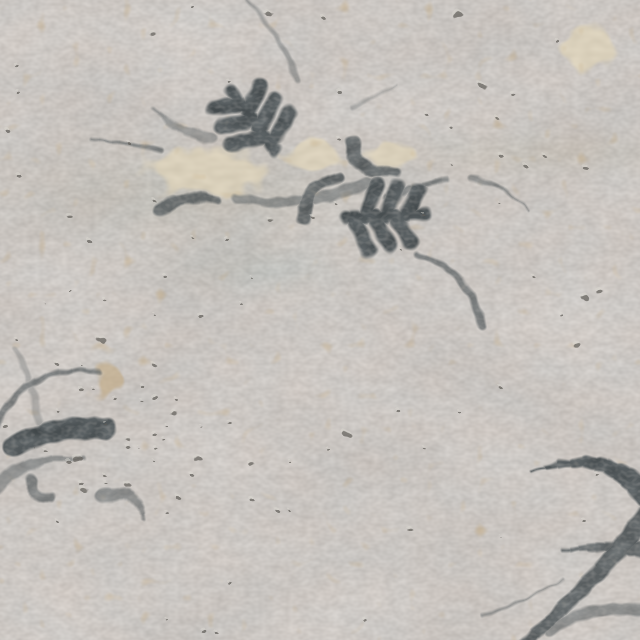
A Shadertoy shader for this texture:

```glsl
// Weathered pale plaster with faded ink sprigs, curved blades and cream patches.
// Gradient noise makes the ground; tapered Bezier strokes make the painting,
// and hashed cells scatter small chips with lit rims.

vec2 pen;         // wobbled canvas position
float ink = 0.0;  // coverage painted so far

vec2 hash2(vec2 p) {
  vec3 q = fract(p.xyx * vec3(.1031, .1030, .0973));
  q += dot(q, q.yzx + 33.33);
  return fract((q.xx + q.yz) * q.zy);
}

float corner(vec2 cell, vec2 offset, vec2 f) {
  float a = 6.2832 * hash2(cell + offset).x;
  return dot(vec2(cos(a), sin(a)), f - offset);
}

float gradientNoise(vec2 p) {
  vec2 i = floor(p), f = p - i;
  vec2 u = f * f * f * (f * (f * 6. - 15.) + 10.);
  return mix(mix(corner(i, vec2(0, 0), f), corner(i, vec2(1, 0), f), u.x),
             mix(corner(i, vec2(0, 1), f), corner(i, vec2(1, 1), f), u.x), u.y);
}

float segment(vec2 p, vec2 a, vec2 b) {
  vec2 d = b - a;
  return length(p - a - d * clamp(dot(p - a, d) / dot(d, d), 0., 1.));
}

// Quadratic curve whose half width runs from w.x to w.y
void blade(float strength, vec2 a, vec2 b, vec2 c, vec2 w) {
  float d = 1.;
  vec2 last = a;
  for (int i = 1; i <= 10; i++) {
    float t = float(i) / 10.;
    vec2 next = mix(mix(a, b, t), mix(b, c, t), t);
    d = min(d, segment(pen, last, next) - mix(w.x, w.y, t));
    last = next;
  }
  ink = max(ink, strength * smoothstep(.003, -.003, d));
}

// Stem with rounded lobes on alternating sides
void sprig(vec2 base, vec2 tip) {
  vec2 dir = normalize(tip - base), side = vec2(-dir.y, dir.x);
  float d = segment(pen, base, tip) - .009;
  for (int i = 0; i < 6; i++) {
    float k = float(i), flip = mod(k, 2.) * 2. - 1.;
    vec2 root = mix(base, tip, .1 + .13 * k);
    vec2 end = root + dir * .022 + side * flip * (.053 - .003 * k);
    d = min(d, segment(pen, root, end) - .0115);
  }
  ink = max(ink, smoothstep(.004, -.004, d));
}

float cluster(vec2 p, vec2 center, vec2 size) {
  vec2 d = (p - center) / size;
  return exp(-dot(d, d));
}

// Slanted chips, one at most per cell
float chips(vec2 p, float cells, float rate) {
  vec2 id = floor(p * cells), h = hash2(id + cells), k = hash2(id + 71.);
  vec2 d = fract(p * cells) - .5 - (hash2(id + 19.) - .5) * .45;
  float a = .9 * k.x - .5, r = mix(.08, .22, k.y);
  d = vec2(d.x * cos(a) + d.y * sin(a), (d.y * cos(a) - d.x * sin(a)) * 1.8);
  float rough = .12 * gradientNoise(p * 150.);
  return step(h.x, rate) * smoothstep(r + .05, r - .05, length(d) + rough);
}

void mainImage(out vec4 fragColor, in vec2 fragCoord) {
  vec2 uv = fragCoord / iResolution.xy;
  float grain = gradientNoise(uv * vec2(45, 85));
  float fine = gradientNoise(uv * vec2(115, 170) + 40.);
  float rough = gradientNoise(uv * 38. + 7.);

  // Plaster ground with stained bands
  vec3 color = vec3(.795, .777, .76) + .042 * grain + .04 * fine;
  color += .035 * gradientNoise(uv * vec2(5, 9));
  color += vec3(.012, -.002, -.01) * gradientNoise(uv * vec2(14, 20) + 3.);
  color -= vec3(.04, .035, .045) * cluster(uv, vec2(.3, .7), vec2(.25, .07));
  color -= vec3(.035, .02, .02) * cluster(uv, vec2(.4, .58), vec2(.13, .04));
  color -= vec3(.02, .022, .035) * cluster(uv, vec2(.85, .76), vec2(.2, .03));

  // Cream repairs and a rusty stain
  float cream = cluster(uv, vec2(.325, .733), vec2(.09, .036));
  cream = max(cream, cluster(uv, vec2(.49, .757), vec2(.037, .025)));
  cream = max(cream, cluster(uv, vec2(.61, .757), vec2(.035, .02)));
  cream = max(cream, cluster(uv, vec2(.92, .925), vec2(.042, .034)));
  cream = smoothstep(.25, .55, cream + .4 * rough);
  color = mix(color, vec3(.86, .82, .73) + .04 * grain, .9 * cream);
  float rust = cluster(uv, vec2(.17, .41), vec2(.025, .035));
  color = mix(color, vec3(.76, .66, .5), .6 * smoothstep(.3, .8, rust + rough));

  // Upper sprigs and the blades around them
  pen = uv + .005 * vec2(rough, gradientNoise(uv * 42. + 23.));
  sprig(vec2(.43, .765), vec2(.36, .86));
  sprig(vec2(.54, .66), vec2(.665, .665));
  blade(.7, vec2(.65, .603), vec2(.735, .58), vec2(.753, .49), vec2(.004, .006));
  blade(.4, vec2(.385, 1), vec2(.44, .95), vec2(.463, .875), vec2(.002, .005));
  blade(.65, vec2(.143, .783), vec2(.2, .775), vec2(.25, .766), vec2(.001, .004));
  blade(.45, vec2(.24, .83), vec2(.28, .79), vec2(.33, .785), vec2(.002, .009));
  blade(.3, vec2(.55, .832), vec2(.58, .85), vec2(.62, .867), vec2(.004, .001));
  blade(.55, vec2(.735, .722), vec2(.79, .71), vec2(.825, .672), vec2(.005, .001));
  blade(.65, vec2(.605, .69), vec2(.65, .71), vec2(.7, .72), vec2(.007, .003));
  blade(.8, vec2(.25, .672), vec2(.29, .7), vec2(.34, .687), vec2(.011, .006));
  blade(.55, vec2(.37, .69), vec2(.47, .67), vec2(.575, .715), vec2(.006, .01));
  blade(.85, vec2(.475, .66), vec2(.48, .72), vec2(.53, .72), vec2(.011, .007));
  blade(.85, vec2(.552, .775), vec2(.55, .73), vec2(.62, .73), vec2(.013, .007));

  // Left tuft
  blade(.7, vec2(-.01, .33), vec2(.04, .435), vec2(.155, .42), vec2(.006, .003));
  blade(1., vec2(.02, .302), vec2(.08, .335), vec2(.165, .33), vec2(.015, .017));
  blade(.5, vec2(-.01, .235), vec2(.04, .29), vec2(.13, .283), vec2(.013, .003));
  blade(.3, vec2(.025, .455), vec2(.05, .4), vec2(.062, .34), vec2(.004, .006));
  blade(.65, vec2(.05, .25), vec2(.045, .22), vec2(.08, .222), vec2(.01, .006));
  blade(.55, vec2(.16, .225), vec2(.22, .24), vec2(.222, .19), vec2(.012, .003));

  // Right tuft
  blade(1., vec2(.83, .264), vec2(.95, .305), vec2(1.01, .225), vec2(0, .018));
  blade(.9, vec2(.815, -.01), vec2(.93, .09), vec2(1.01, .195), vec2(.007, .016));
  blade(.85, vec2(.88, .14), vec2(.95, .15), vec2(1.01, .14), vec2(.001, .013));
  blade(.5, vec2(.755, .038), vec2(.82, .06), vec2(.88, .095), vec2(.003, .001));
  blade(.55, vec2(.86, .015), vec2(.92, .06), vec2(1.01, .045), vec2(.008, .01));
  vec3 inkColor = vec3(.33, .355, .365) + .09 * rough + .07 * grain;
  color = mix(color, inkColor, ink * min(.96 + .3 * fine, 1.));

  // Chips gather at the left, each with a pale rim
  float crowd = cluster(uv, vec2(.2, .28), vec2(.18, .13));
  crowd += cluster(uv, vec2(.17, .48), vec2(.07, .08));
  for (float cells = 27.; cells < 60.; cells += 25.) {
    float rate = .02 + .05 * floor(crowd * 4.);
    float rim = chips(uv + vec2(.002, -.004), cells, rate);
    color = mix(color, vec3(.86, .85, .82), .45 * rim);
    color = mix(color, vec3(.37, .36, .34), .7 * chips(uv, cells, rate));
  }
  fragColor = vec4(color, 1);
}
```
